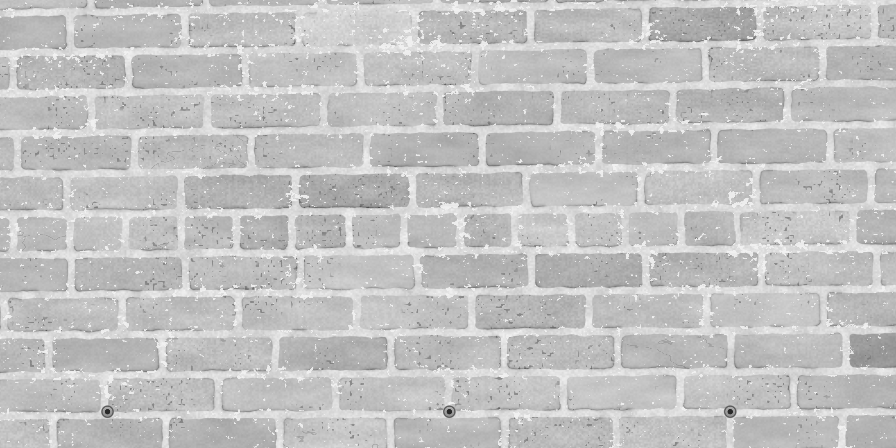
This texture is drawn by a Shadertoy shader. Its source:

```glsl
// Worn, whitewashed grey brick wall with one course of half bricks and three bolts.

// Layout, in canvas heights
const float BRICK_PITCH = 0.2568;
const float HALF_PITCH = 0.12422;
const float HALF_START = 0.0313;
const float HALF_END = 1.6462;
const int HALF_ROW = 6;
const vec2 FIRST_LINE = vec2(0.0286, 0.0026);  // top joint at left and right
const vec2 ROW_PITCH = vec2(0.0900, 0.0917);   // course height at left and right
const float JOINT_WIDTH = 0.0160;
const float JOINT_JITTER = 0.005;
const float CORNER_RADIUS = 0.010;
// First joint and brick pitch of each course
const vec2 COURSES[12] = vec2[12](
    vec2(0.203, 0.257), vec2(0.156, 0.2568), vec2(0.031, 0.2575), vec2(0.206, 0.2589),
    vec2(0.042, 0.2589), vec2(0.148, 0.2568), vec2(HALF_START, HALF_PITCH),
    vec2(0.159, 0.2568), vec2(0.010, 0.2612), vec2(0.109, 0.2539),
    vec2(0.234, 0.2565), vec2(0.120, 0.2513));

// Tones
const float BRICK_TONE = 0.728;
const float MORTAR_TONE = 0.862;
const float PAINT_TONE = 0.95;
const float PIT_TONE = 0.44;
const float TONE_SPREAD = 0.07;
// Odd bricks: column, course and change of tone
const vec3 ODD_BRICKS[8] = vec3[8](
    vec3(5, 1, -0.09), vec3(2, 1, 0.07), vec3(0, 3, 0.06), vec3(4, 5, 0.05),
    vec3(2, 7, 0.05), vec3(4, 7, -0.04), vec3(5, 7, -0.04), vec3(7, 9, -0.08));

// Bolts
const float BOLT_X[3] = float[3](0.240, 1.003, 1.630);
const float BOLT_Y = 0.081;
const float BOLT_RADIUS = 0.014;

float hash(vec2 p) {
    return fract(sin(dot(p, vec2(127.1, 311.7))) * 43758.55);
}

float noise(vec2 p) {
    vec2 i = floor(p), f = fract(p);
    f = f * f * (3.0 - 2.0 * f);
    return mix(mix(hash(i), hash(i + vec2(1, 0)), f.x),
               mix(hash(i + vec2(0, 1)), hash(i + vec2(1, 1)), f.x), f.y);
}

float fbm(vec2 p) {
    float sum = 0.0, weight = 0.533;
    for (int i = 0; i < 4; i++) {
        sum += weight * noise(p);
        p = p * 2.03 + 17.3;
        weight *= 0.5;
    }
    return sum;
}

float roundBox(vec2 p, vec2 halfSize, float radius) {
    vec2 q = abs(p) - halfSize + radius;
    return length(max(q, 0.0)) + min(max(q.x, q.y), 0.0) - radius;
}

// Signed distance to the brick of this cell; returns its id and local position
float brickDistance(vec2 p, out vec2 id, out vec2 local) {
    float t = p.x * 0.5;
    float height = mix(ROW_PITCH.x, ROW_PITCH.y, t);
    float course = (1.0 - p.y - mix(FIRST_LINE.x, FIRST_LINE.y, t)) / height + 1.0;
    int row = clamp(int(floor(course)), 0, 11);
    bool wholeEnd = row == HALF_ROW && p.x >= HALF_END;
    vec2 joints = wholeEnd ? vec2(HALF_END, BRICK_PITCH) : COURSES[row];
    float column = (p.x - joints.x) / joints.y;
    id = vec2(floor(column) + (wholeEnd ? 20.0 : 0.0), float(row));

    float left = (hash(id + 3.7) - 0.5) * JOINT_JITTER;
    float right = (hash(id + vec2(4.7, 3.7)) - 0.5) * JOINT_JITTER;
    local = vec2(fract(column) * joints.y - 0.5 * (joints.y + left + right),
                 (0.5 - fract(course)) * height);
    vec2 size = vec2(joints.y + right - left, height) - JOINT_WIDTH;
    return roundBox(local, 0.5 * size, CORNER_RADIUS);
}

void mainImage(out vec4 fragColor, in vec2 fragCoord) {
    vec2 p = fragCoord / iResolution.y;
    float aa = max(0.7 / iResolution.y, 0.0015);

    // Uneven brick edges
    vec2 wobble = vec2(fbm(p * 36.0), fbm(p * 36.0 + 40.0)) - 0.5;
    vec2 id, local;
    float d = brickDistance(p + wobble * 0.008, id, local);
    float inside = smoothstep(-aa, aa, -d);
    float wear = hash(id + 9.1);
    float grain = noise(p * 250.0) - 0.5;

    // Brick face: own tone, broad stains, streaks and grain
    float brick = BRICK_TONE + (hash(id) - 0.5) * TONE_SPREAD;
    for (int i = 0; i < 8; i++)
        if (ODD_BRICKS[i].xy == id) brick += ODD_BRICKS[i].z;
    brick += (noise(p * vec2(4.0, 6.0) + 5.0) - 0.5) * 0.06;
    brick += (fbm(p * vec2(12.0, 35.0) + id * 5.0) - 0.5) * 0.12;
    brick += grain * (0.03 + 0.05 * wear);

    // Pits and a few cracked bricks
    float pits = smoothstep(0.80, 0.92, noise(p * 175.0 + 8.0))
               * smoothstep(0.60, 0.85, noise(p * 15.0) + 0.25 * wear);
    float ridge = abs(fbm(p * vec2(9.0, 20.0) + id * 3.0) - 0.5);
    float crack = (1.0 - smoothstep(0.002, 0.010, ridge)) * step(0.92, hash(id + 5.3));
    brick = mix(brick, PIT_TONE, max(pits * 0.7, crack * 0.35));

    // Mortar, with broken shadow along lower and right edges
    float mortar = MORTAR_TONE + (fbm(p * 32.0) - 0.5) * 0.15 + grain * 0.07;
    float tone = mix(mortar, brick, inside);
    float shadowSide = max(step(local.y, -0.025), 0.6 * step(0.09, abs(local.x)));
    float shadow = exp(-abs(d + 0.001) * 450.0) * shadowSide;
    tone -= 0.22 * shadow * smoothstep(0.35, 0.75, noise(p * 30.0));

    // Flaked white paint, clustered along edges and on the most worn bricks
    float edge = exp(-abs(d) * 130.0);
    float patchy = smoothstep(0.40, 0.85, noise(p * vec2(9.0, 14.0) + 31.0));
    float flakes = fbm(p * vec2(105.0, 130.0)) + edge * (0.07 + 0.13 * patchy)
                 + 0.09 * patchy * smoothstep(0.5, 0.9, wear);
    tone = mix(tone, PAINT_TONE, 0.9 * smoothstep(0.75, 0.83, flakes));

    // Bolts: dark rim, grey washer, dark hollow
    for (int i = 0; i < 3; i++) {
        vec2 q = p - vec2(BOLT_X[i], BOLT_Y);
        float r = length(q);
        float washer = 0.62 + 6.0 * q.y;
        float metal = mix(0.36, washer, smoothstep(0.002, 0.004, BOLT_RADIUS - r));
        metal = mix(0.16, metal, smoothstep(0.005, 0.007, r));
        tone = mix(metal, tone, smoothstep(-aa, aa, r - BOLT_RADIUS));
    }
    fragColor = vec4(vec3(clamp(tone, 0.0, 1.0)), 1.0);
}
```
